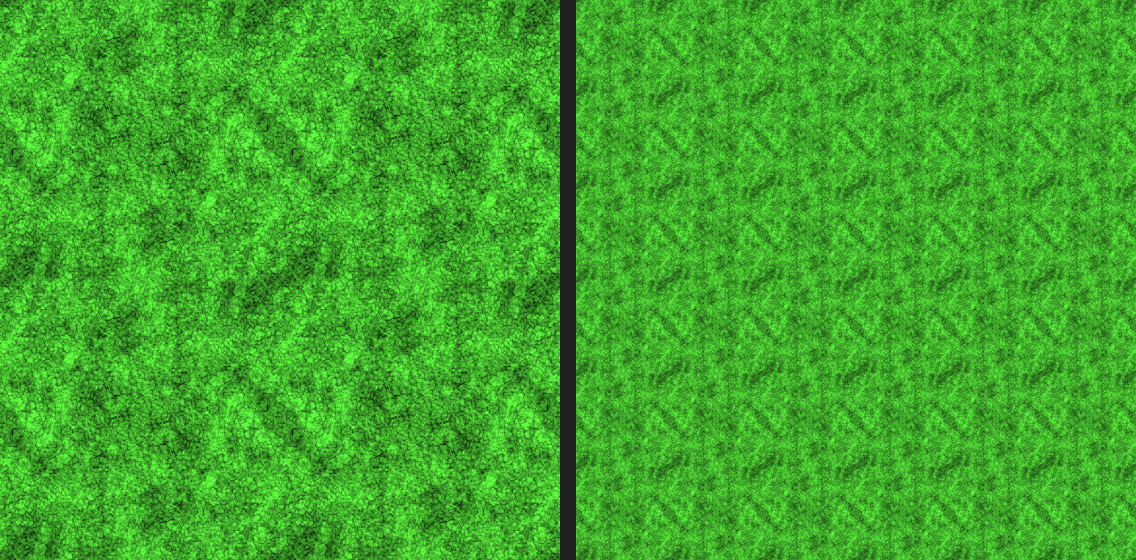
Left, the tile; right, the same tile 3 across and 3 down.
Give the GLSL for this pattern, as a WebGL 1 fragment shader.

```glsl
precision highp float;
// Tiling mat of leafy green flecks with dark creases, fine cells and grain.

uniform vec2 u_resolution;

const float TILES = 2.0;                      // repeats across and down
const vec3  LEAF_TINT = vec3(0.377, 1.0, 0.25);
const float MEAN_LIGHT = 0.655;
const vec2  LIGHT_RANGE = vec2(0.14, 1.0);

// Cells per tile for each layer; all even so that they wrap and mirror.
const float MOTTLE_CELLS = 10.0;
const float PATCH_CELLS = 24.0;
const float LEAF_CELLS = 24.0;
const float BLADE_CELLS = 42.0;
const float CRACK_CELLS = 58.0;
const float GRAIN_CELLS = 144.0;

// Strength of each layer.
const float MOTTLE = 0.30;
const float PATCH = 0.24;
const float LEAF = 0.20;
const float BLADE = 0.22;
const float CRACK = 0.16;
const float GRAIN = 0.34;

const vec2  FLECK_HALF = vec2(1.6, 0.52);     // half length and width, in cells
const float CREASE_WIDTH = 0.16;
const float CRACK_WIDTH = 0.28;
const float RIB_FREQUENCY = 9.0;
const float RIB_DEPTH = 0.16;
const float WARP = 0.006;
const float PI = 3.14159265;

vec3 hash3(vec2 c) {
  vec3 q = fract(c.xyx * vec3(0.1031, 0.1030, 0.0973));
  q += dot(q, q.yxz + 33.33);
  return fract((q.xxy + q.yzz) * q.zyx);
}

// Wrapped random values, unchanged by a half turn about the tile centre.
vec3 cellRandom(vec2 cell, float n, float seed) {
  vec2 c = floor(mod(cell + 0.5, n));
  float turned = step(0.5 * n, c.y);
  vec3 r = hash3(mix(c, n - 1.0 - c, turned) + seed);
  r.xy = mix(r.xy, 1.0 - r.xy, turned);
  return r;
}

float valueNoise(vec2 p, float n, float seed) {
  vec2 g = p * n - 0.5;
  vec2 id = floor(g);
  vec2 f = g - id;
  f = f * f * (3.0 - 2.0 * f);
  float low = mix(cellRandom(id, n, seed).z,
                  cellRandom(id + vec2(1.0, 0.0), n, seed).z, f.x);
  float high = mix(cellRandom(id + vec2(0.0, 1.0), n, seed).z,
                   cellRandom(id + vec2(1.0, 1.0), n, seed).z, f.x);
  return mix(low, high, f.y);
}

// Overlapping elongated flecks: tone of the top one, dark where two meet.
float flecks(vec2 p, float n, float seed) {
  vec2 g = p * n;
  vec2 id = floor(g);
  float top = 0.0, next = 0.0, shade = 0.0;
  for (int j = -2; j <= 2; j++) {
    for (int i = -2; i <= 2; i++) {
      vec2 cell = id + vec2(float(i), float(j));
      vec3 r = cellRandom(cell, n, seed);
      vec2 d = g - cell - r.xy;
      vec2 axis = vec2(cos(PI * r.z), sin(PI * r.z));
      vec2 q = vec2(dot(d, axis), dot(d, vec2(-axis.y, axis.x)));
      float tone = fract(r.z * 37.0);
      float height = (1.0 - length(q / FLECK_HALF)) * mix(0.6, 1.0, tone);
      if (height > top) {
        next = top;
        top = height;
        shade = tone + RIB_DEPTH * cos(RIB_FREQUENCY * q.x);
      } else {
        next = max(next, height);
      }
    }
  }
  return mix(0.25, 1.0, shade) * smoothstep(0.0, CREASE_WIDTH, top - next);
}

// Cellular noise: 0 on the cracks between cells, 1 inside them.
float cracks(vec2 p, float n, float seed) {
  vec2 g = p * n;
  vec2 id = floor(g);
  float nearest = 8.0, second = 8.0;
  for (int j = -1; j <= 1; j++) {
    for (int i = -1; i <= 1; i++) {
      vec2 cell = id + vec2(float(i), float(j));
      float d = length(g - cell - cellRandom(cell, n, seed).xy);
      second = min(second, max(nearest, d));
      nearest = min(nearest, d);
    }
  }
  return smoothstep(0.0, CRACK_WIDTH, second - nearest);
}

void main() {
  vec2 p = fract(gl_FragCoord.xy / u_resolution * TILES);
  // Odd sines bend the layers and keep the half-turn symmetry.
  vec2 w = p + WARP * (sin(2.0 * PI * (3.0 * p.yx + 2.0 * p))
                     + sin(2.0 * PI * (7.0 * p.yx - 5.0 * p)));

  float light = MEAN_LIGHT;
  light += MOTTLE * (valueNoise(w, MOTTLE_CELLS, 11.0) - 0.5);
  light += PATCH * (valueNoise(w, PATCH_CELLS, 67.0) - 0.5);
  light += LEAF * (flecks(w, LEAF_CELLS, 131.0) - 0.45);
  light += BLADE * (flecks(w, BLADE_CELLS, 211.0) - 0.45);
  light += CRACK * (cracks(w, CRACK_CELLS, 307.0) - 0.7);
  light += GRAIN * (valueNoise(p, GRAIN_CELLS, 401.0) - 0.5);

  gl_FragColor = vec4(LEAF_TINT * clamp(light, LIGHT_RANGE.x, LIGHT_RANGE.y), 1.0);
}
```
